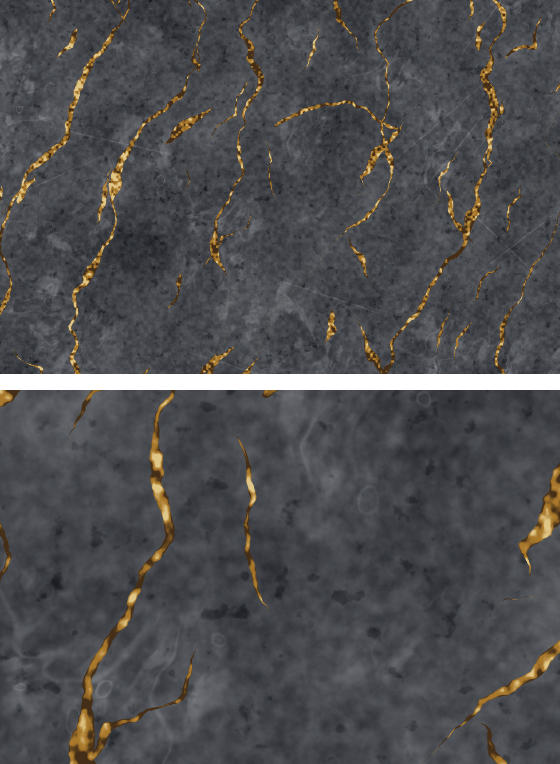
Top, the full canvas; bottom, a detail of the centre.
A WebGL 2 fragment shader for this texture:

```glsl
#version 300 es
precision highp float;
// Dark slate marble crossed by ragged veins of gold leaf.
// Stone is layered value noise with flecks, shells and hairlines; gold is the
// union of long wandering veins, side branches and scattered tapered streaks.
uniform vec2 u_resolution;
out vec4 fragColor;

const int LONG_VEINS = 6;
const int BRANCHES = 3;
const int SCRATCHES = 9;
const vec2 STREAK_CELL = vec2(0.15, 0.20);
const float STREAK_SHARE = 0.66;
const float SHELL_CELL = 0.055;
const float VEIN_WIDTH = 0.0066;   // half widths, in canvas heights
const float STREAK_WIDTH = 0.0125;
const float STONE_LEVEL = 0.262;
const vec3 STONE_TINT = vec3(-0.010, 0.0, 0.020);
const vec3 RUST = vec3(0.27, 0.18, 0.09);
const vec3 GOLD = vec3(0.66, 0.47, 0.17);
const vec3 PALE_GOLD = vec3(0.88, 0.78, 0.53);

float hash(vec2 p) {
  vec3 q = fract(p.xyx * 0.1031);
  q += dot(q, q.yzx + 33.33);
  return fract((q.x + q.y) * q.z);
}

vec2 hash2(vec2 p) { return vec2(hash(p + 11.7), hash(p + 57.3)); }

float noise(vec2 p) {
  vec2 i = floor(p), f = fract(p);
  f = f * f * (3.0 - 2.0 * f);
  return mix(mix(hash(i), hash(i + vec2(1, 0)), f.x),
             mix(hash(i + vec2(0, 1)), hash(i + vec2(1, 1)), f.x), f.y);
}

float fbm(vec2 p) {
  float sum = 0.0, amp = 0.533;
  for (int i = 0; i < 4; i++) {
    sum += amp * noise(p);
    p = mat2(1.6, 1.2, -1.2, 1.6) * p + 7.1;
    amp *= 0.5;
  }
  return sum;
}

// Sideways wander of a vein at height t.
float wander(float t, float seed) {
  return 0.24 * (noise(vec2(t * 2.3, seed)) - 0.5)
       + 0.08 * (noise(vec2(t * 7.0, seed + 3.0)) - 0.5)
       + 0.025 * (noise(vec2(t * 24.0, seed + 6.0)) - 0.5);
}

// Depth inside a vein running along y: positive inside, negative outside.
float veinDepth(vec2 p, float lean, float seed) {
  float x = wander(p.y, seed);
  float slope = lean + (wander(p.y + 0.004, seed) - x) / 0.004;
  float lumps = noise(vec2(p.y * 13.0, seed + 9.0));
  float presence = smoothstep(0.2, 0.42, noise(vec2(p.y * 3.0, seed + 12.0)));
  float width = VEIN_WIDTH * presence * (0.35 + 0.8 * lumps + 1.6 * pow(lumps, 6.0));
  return width - abs(p.x - x - lean * p.y) / sqrt(1.0 + slope * slope);
}

// One tapered, bent streak per cell.
float streakDepth(vec2 p) {
  float depth = -1.0;
  vec2 home = floor(p / STREAK_CELL);
  for (int k = 0; k < 9; k++) {
    vec2 id = home + vec2(k % 3 - 1, k / 3 - 1);
    if (hash(id + 3.0) > STREAK_SHARE) continue;
    vec2 size = hash2(id + 21.0);
    float lean = hash(id + 8.0) < 0.82 ? mix(0.15, 0.75, hash(id + 5.0)) : -0.4;
    float halfLen = mix(0.025, 0.11, size.x), seed = hash(id) * 90.0;
    vec2 d = p - (id + hash2(id)) * STREAK_CELL;
    vec2 dir = vec2(sin(lean), cos(lean));
    float along = dot(d, dir), t = along / halfLen;
    float across = dot(d, vec2(dir.y, -dir.x))
      + 0.045 * (noise(vec2(along * 15.0, seed)) - 0.5)
      + 0.014 * (noise(vec2(along * 50.0, seed)) - 0.5);
    float width = STREAK_WIDTH * mix(0.3, 1.0, size.y * size.y) * (1.0 - t * t)
      * (0.3 + 1.2 * noise(vec2(along * 28.0, seed + 4.0)));
    depth = max(depth, width - abs(across) - max(abs(t) - 1.0, 0.0) * halfLen);
  }
  return depth;
}

float goldDepth(vec2 p, float aspect) {
  float depth = streakDepth(p);
  for (int i = 0; i < LONG_VEINS; i++) {
    float n = float(i), h = hash(vec2(n, 4.0));
    float x = aspect * (n + 0.3 + 0.5 * h) / float(LONG_VEINS);
    depth = max(depth, veinDepth(p - vec2(x, 0.5), mix(0.05, 0.5, hash(vec2(n, 9.0))), n * 19.0 + 5.0));
  }
  for (int i = 0; i < BRANCHES; i++) {
    float n = float(i);
    vec2 q = p - vec2(aspect * (0.6 + 0.14 * n), 0.56 + 0.32 * (hash(vec2(n, 31.0)) - 0.5));
    float outside = max(abs(q.x) - 0.16, 0.0);
    depth = max(depth, veinDepth(q.yx, 0.4 * hash(vec2(n, 37.0)) - 0.25, n * 23.0 + 140.0) - outside);
  }
  return depth;
}

// Pale pebbles and hollow shell rings.
float shells(vec2 p) {
  float light = 0.0;
  vec2 home = floor(p / SHELL_CELL);
  for (int k = 0; k < 9; k++) {
    vec2 id = home + vec2(k % 3 - 1, k / 3 - 1), h = hash2(id + 71.0);
    vec2 d = p - (id + hash2(id + 40.0)) * SHELL_CELL;
    float r = mix(0.003, 0.014, h.x * h.x);
    float e = length(d * vec2(1.0 + h.y, 1.0)) - r;
    float ring = smoothstep(0.0025, 0.0, abs(e));
    light += mix(ring, 0.7 * smoothstep(0.002, -0.002, e), step(0.6, h.y)) * hash(id + 15.0);
  }
  return light;
}

float scratches(vec2 p, float aspect, float px) {
  float light = 0.0;
  for (int i = 0; i < SCRATCHES; i++) {
    vec2 h = hash2(vec2(float(i), 83.0));
    float angle = 2.4 * hash(vec2(float(i), 91.0)) - 0.9;
    vec2 d = p - h * vec2(aspect, 1.0), dir = vec2(cos(angle), sin(angle));
    float fade = smoothstep(0.22, 0.05, abs(dot(d, dir)));
    light += fade * smoothstep(1.3 * px, 0.0, abs(dot(d, vec2(-dir.y, dir.x))));
  }
  return light;
}

void main() {
  float px = 1.0 / u_resolution.y, aspect = u_resolution.x * px;
  vec2 p = gl_FragCoord.xy * px;
  vec2 warp = vec2(fbm(p * 6.0), fbm(p * 6.0 + 31.0)) - 0.5;
  vec2 ragged = vec2(fbm(p * 45.0), fbm(p * 45.0 + 17.0)) - 0.5;

  // Stone: clouds, slanted mottling, grain, pale flecks and dark pits.
  vec2 slanted = mat2(0.87, 0.3, -0.5, 0.52) * (p + 0.12 * warp);
  float grain = fbm(p * 95.0);
  float stone = STONE_LEVEL + 0.13 * (fbm(p * 2.6 + warp) - 0.5)
    + 0.15 * (fbm(slanted * 17.0) - 0.5) + 0.17 * (grain - 0.5);
  float patches = smoothstep(0.4, 0.65, fbm(p * 5.0 + 44.0));
  stone += 0.11 * patches * smoothstep(0.54, 0.74, fbm(slanted * 36.0 + 9.0));
  stone -= 0.08 * smoothstep(0.66, 0.8, fbm(p * 60.0 + 70.0));
  stone += 0.07 * shells(p + 0.035 * warp + 0.012 * ragged) * (0.3 + patches);
  float thread = abs(fbm(slanted * 6.0 + 50.0) - 0.5);
  stone += 0.06 * smoothstep(0.012, 0.0, thread) * patches;
  stone += 0.08 * scratches(p + 0.004 * ragged, aspect, px) * (0.4 + grain);

  // Gold: flaky leaf with rusty rims, inside a faint pale halo.
  float depth = goldDepth(p + 0.013 * ragged, aspect);
  stone += 0.035 * exp(min(depth, 0.0) * 90.0);
  float flake = 0.5 * fbm(p * 75.0 + 5.0) + 0.5 * noise(p * 150.0);
  float tone = (flake - 0.5) * 2.4 + 0.42 + 0.75 * (noise(p * 6.0 + 3.0) - 0.5);
  tone -= 0.35 * smoothstep(0.0025, 0.0, depth);
  vec3 leaf = mix(RUST, GOLD, smoothstep(0.0, 0.5, tone));
  leaf = mix(leaf, PALE_GOLD, smoothstep(0.55, 1.0, tone));
  float cover = smoothstep(-0.5 * px, px, depth);
  fragColor = vec4(mix(stone + STONE_TINT, leaf, cover), 1.0);
}
```
